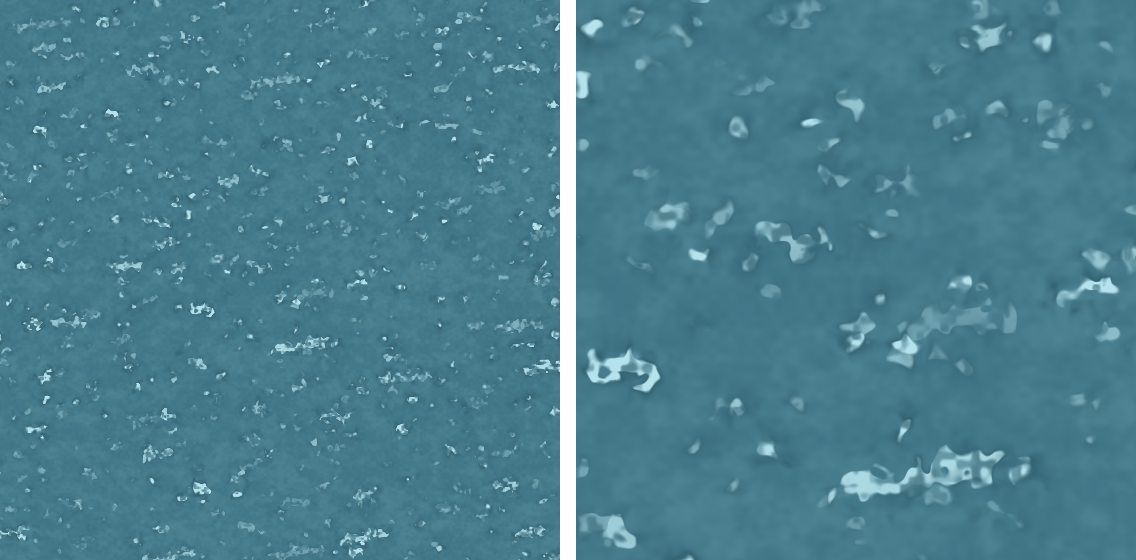
Left: the whole. Right: its middle third, enlarged.
A three.js fragment shader for this texture:

```glsl
#define DEEP vec3(0.261, 0.470, 0.538)
#define TEAL vec3(0.297, 0.507, 0.567)
#define SHADE vec3(0.155, 0.335, 0.39)
#define PALE vec3(0.71, 0.89, 0.93)
#define TILT 0.12
#define EDGE 0.0019
#define HALO 0.0058
#define GRAIN 175.0

varying vec2 vUv;

float hash(vec2 p) {
  vec3 q = fract(vec3(p.xyx) * 0.1031);
  q += dot(q, q.yzx + 33.33);
  return fract((q.x + q.y) * q.z);
}

vec2 hash2(vec2 p) {
  return vec2(hash(p), hash(p + 71.7));
}

float noise(vec2 p) {
  vec2 i = floor(p);
  vec2 f = fract(p);
  f = f * f * (3.0 - 2.0 * f);
  float low = mix(hash(i), hash(i + vec2(1.0, 0.0)), f.x);
  float high = mix(hash(i + vec2(0.0, 1.0)), hash(i + 1.0), f.x);
  return mix(low, high, f.y);
}

float fbm(vec2 p) {
  return 0.5 * noise(p) + 0.3 * noise(p * 2.03 + 17.0) + 0.2 * noise(p * 4.1 + 41.0);
}

// Signed distance to a horizontal capsule
float capsule(vec2 p, float halfLength, float radius) {
  p.x -= clamp(p.x, -halfLength, halfLength);
  return length(p) - radius;
}

// One scatter of ragged flecks: x is the light, y the shadow around it
vec2 flecks(vec2 uv, float cells, float share, vec2 lengths, vec2 radii, float spread, float seed) {
  vec2 home = floor(uv * cells);
  float ragged = noise(uv * GRAIN + seed) - 0.5;
  vec2 result = vec2(0.0);
  for (int j = -1; j <= 1; j++) {
    for (int i = -1; i <= 1; i++) {
      vec2 cell = home + vec2(float(i), float(j));
      vec2 id = cell + seed + 20.0;
      if (hash(id + 3.3) > share) continue;

      vec2 size = hash2(id + 11.9);
      float halfLength = mix(lengths.x, lengths.y, size.x * size.x);
      float radius = mix(radii.x, radii.y, size.y);
      float angle = TILT + spread * (hash(id + 29.1) - 0.5);
      float c = cos(angle);
      float s = sin(angle);
      vec2 p = uv - (cell + hash2(id)) / cells;
      p = vec2(c * p.x + s * p.y, c * p.y - s * p.x);

      // Bend the stroke and tear its outline
      float wave = noise(vec2(p.x * 70.0, hash(id + 5.0) * 90.0)) - 0.5;
      p.y += wave * radius * 1.6;
      float d = capsule(p, halfLength, radius);
      if (hash(id + 47.0) < 0.2) d = max(d, 0.35 * radius - length(p * vec2(0.6, 1.0)));
      d += ragged * radius * 2.7;

      float power = hash(id + 59.0);
      float strength = mix(0.25, 1.0, power * sqrt(power));
      float light = strength * smoothstep(EDGE, -EDGE, d);
      float shadow = strength * exp(-max(d, 0.0) / HALO);
      result = max(result, vec2(light, shadow));
    }
  }
  return result;
}

void main() {
  vec2 uv = vUv;
  vec2 warp = vec2(noise(uv * 90.0), noise(uv * 90.0 + 53.0)) - 0.5;
  vec2 p = uv + warp * 0.006;

  // Mottled water-like ground
  float cloud = fbm(uv * vec2(9.0, 14.0) + 5.0);
  float mottle = fbm(uv * vec2(50.0, 64.0) + 9.0);
  float grain = noise(uv * 190.0);
  vec3 color = mix(DEEP, TEAL, smoothstep(0.36, 0.72, 0.3 * cloud + 0.7 * mottle));
  color += 0.022 * (grain - 0.5);

  // Specks, dots, short dashes and long broken streaks
  vec2 marks = flecks(p, 27.0, 0.5, vec2(0.0, 0.004), vec2(0.0016, 0.0034), 2.2, 390.0);
  marks = max(marks, flecks(p, 17.0, 0.85, vec2(0.001, 0.008), vec2(0.0024, 0.0048), 1.5, 0.0));
  marks = max(marks, flecks(p, 10.0, 0.85, vec2(0.006, 0.022), vec2(0.0038, 0.006), 0.5, 130.0));
  marks = max(marks, flecks(p, 5.0, 0.45, vec2(0.02, 0.055), vec2(0.0045, 0.0065), 0.16, 260.0));

  // Dark rims, then pale crumbly foam
  float rim = marks.y * smoothstep(0.2, 0.7, noise(uv * 130.0 + 31.0));
  color = mix(color, SHADE, 0.9 * rim);
  float crumble = mix(0.35, 1.2, smoothstep(0.2, 0.7, noise(uv * 210.0 + 83.0)));
  color = mix(color, PALE, clamp(marks.x * crumble, 0.0, 1.0));

  gl_FragColor = vec4(color, 1.0);
}
```
